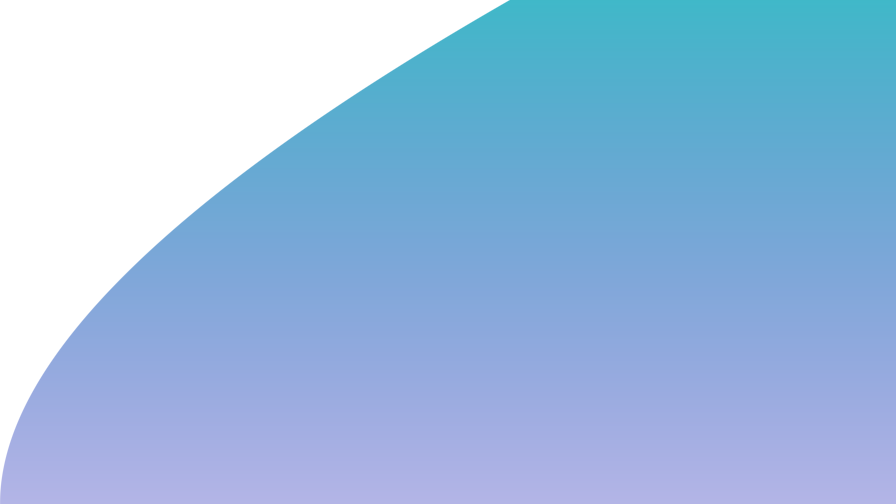
Write a Shadertoy shader that draws this background.

```glsl
// Lilac to teal, with the green channel dipping at mid height
vec3 skyGradient(float height) {
    vec3 color = mix(vec3(0.703, 0.71, 0.903), vec3(0.25, 0.722, 0.786), height);
    color.g -= 0.24 * height * (1.0 - height);
    return color;
}

// Signed distance to a quadratic curve that leaves the lower left corner vertically
float curveDistance(vec2 p) {
    float t = (sqrt(0.1764 + 0.16 * p.y) - 0.42) / 0.16;
    float edgeX = 1.0116 * t * t;
    float slope = 1.0116 * t / (0.42 + 0.16 * t);
    return (p.x - edgeX) / sqrt(1.0 + slope * slope);
}

void mainImage(out vec4 fragColor, in vec2 fragCoord) {
    vec2 p = fragCoord / iResolution.y;
    float pixel = 1.0 / iResolution.y;

    // White corner beside the coloured sweep
    float coverage = smoothstep(-0.75 * pixel, 0.75 * pixel, curveDistance(p));
    fragColor = vec4(mix(vec3(1.0), skyGradient(p.y), coverage), 1.0);
}
```
